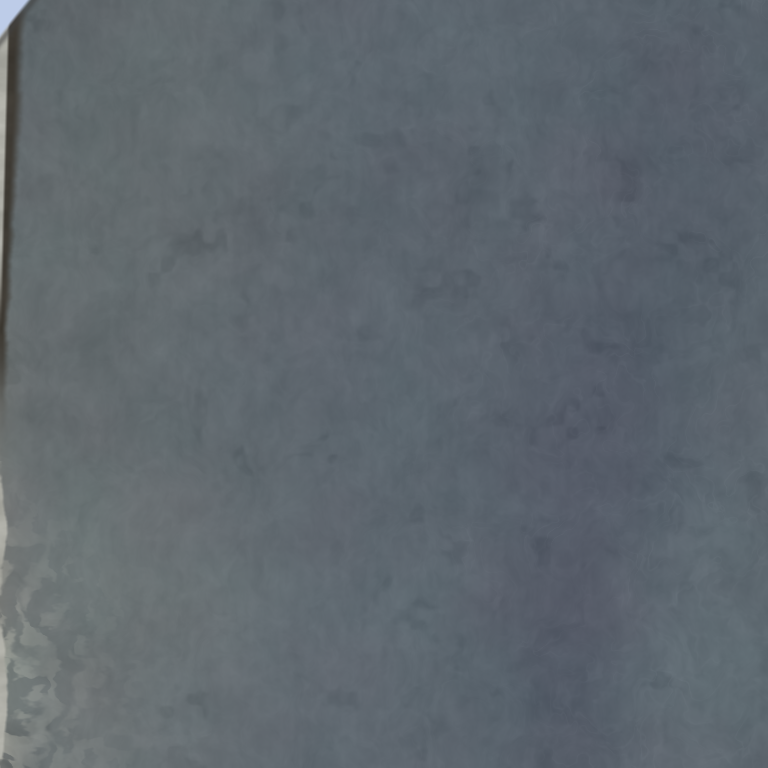
Give the GLSL for this texture, as a three.js fragment shader.

```glsl
// A worn slate-grey sheet: broad soft tonal drifts, cloudy mottling, faint
// smudges and curled fibres from warped value noise, plus a frayed left edge
// with a brown shadow, a pale rim and a clipped bluish corner.
varying vec2 vUv;

float hash(vec2 p) {
  vec3 q = fract(vec3(p.xyx) * 0.1031);
  q += dot(q, q.yzx + 33.33);
  return fract((q.x + q.y) * q.z);
}

float noise(vec2 p) {
  vec2 i = floor(p), f = fract(p);
  f = f * f * f * (f * (f * 6.0 - 15.0) + 10.0);
  return mix(mix(hash(i), hash(i + vec2(1, 0)), f.x),
             mix(hash(i + vec2(0, 1)), hash(i + vec2(1, 1)), f.x), f.y);
}

// Layered noise, centred on zero
float fbm(vec2 p) {
  float sum = 0.0, gain = 0.5;
  for (int i = 0; i < 4; i++) {
    sum += gain * (noise(p) - 0.5);
    p = mat2(1.6, 1.2, -1.2, 1.6) * p + 17.3;
    gain *= 0.55;
  }
  return sum;
}

// Soft elliptical patch, 1 at its centre
float patchAt(vec2 p, vec2 centre, vec2 size) {
  vec2 d = (p - centre) / size;
  return exp(-dot(d, d));
}

// Broad colour drifts across the sheet
vec3 slate(vec2 p) {
  vec2 q = p + 0.12 * vec2(fbm(p * 4.0), fbm(p * 4.0 + 31.0));
  vec3 warmLight = vec3(0.395, 0.425, 0.435);
  vec3 blueGrey = vec3(0.362, 0.398, 0.430);
  vec3 violetDark = vec3(0.322, 0.346, 0.398);
  vec3 tone = mix(warmLight, blueGrey, smoothstep(0.08, 0.55, q.x));
  float shade = patchAt(q, vec2(0.80, 0.42), vec2(0.15, 0.26))
              + 0.7 * patchAt(q, vec2(0.73, 0.10), vec2(0.10, 0.18))
              + 0.5 * patchAt(q, vec2(0.90, 0.85), vec2(0.22, 0.20));
  tone = mix(tone, violetDark, min(shade, 1.0) * 0.85);
  tone += vec3(0.020, 0.032, 0.025) * patchAt(q, vec2(0.93, 0.22), vec2(0.13, 0.22));
  tone += vec3(0.025, 0.022, 0.015) * patchAt(q, vec2(0.08, 0.13), vec2(0.15, 0.22));
  tone += 0.014 * patchAt(q, vec2(0.35, 0.10), vec2(0.25, 0.20));
  tone -= vec3(0.032, 0.030, 0.026) * patchAt(q, vec2(0.06, 0.97), vec2(0.14, 0.13));
  return tone;
}

// Mottling, smudges and fibres
vec3 grain(vec2 p) {
  vec2 warp = vec2(fbm(p * 14.0), fbm(p * 14.0 + 9.0));
  float clouds = fbm(p * 7.0 + warp);
  float mottle = fbm(p * 24.0 + 50.0);
  float speckle = fbm(p * vec2(85.0, 65.0) + 4.0 * warp);
  float smudge = smoothstep(0.66, 0.95, noise(p * 22.0 + 2.0 * warp + 70.0))
               * smoothstep(0.35, 0.7, noise(p * 55.0 + 12.0));

  // Thin curls along the noise contours, denser to the right
  float contour = abs(noise(p * vec2(58.0, 42.0) + 7.0 * warp + 5.0) - 0.5);
  float fibre = (1.0 - smoothstep(0.0, 0.17, contour)) * noise(p * 26.0 + 41.0);
  float fibreShare = mix(0.25, 1.0, smoothstep(0.4, 0.85, p.x));

  float light = 0.040 * clouds + 0.035 * mottle + 0.034 * speckle;
  light += 0.016 * fibreShare * (fibre - 0.2) - 0.028 * smudge;
  light += 0.008 * (noise(p * vec2(150.0, 24.0)) - 0.5);

  // Slow swing between teal and violet
  float hue = fbm(p * 9.0 + 90.0);
  return vec3(light) + vec3(-0.016, 0.010, 0.002) * hue;
}

void main() {
  vec2 p = vUv;
  vec3 color = slate(p) + grain(p);
  float fray = fbm(vec2(p.x * 20.0, p.y * 38.0));

  // Chalky scuffs near the lower left
  float scuffZone = exp(-p.x / 0.07) * smoothstep(0.42, 0.15, p.y);
  color += vec3(0.15, 0.14, 0.12) * scuffZone
         * smoothstep(0.45, 0.8, noise(p * vec2(75.0, 48.0) + 3.0 * fray));

  // Warm fade and brown shadow along the upper left edge
  float rim = 0.026 * (p.y - 0.56);
  float fromRim = p.x - max(rim, 0.0);
  color += vec3(0.030, 0.016, 0.0) * exp(-p.x / 0.025) * smoothstep(0.75, 0.45, p.y);
  float shadowWidth = mix(0.004, 0.018, smoothstep(0.45, 0.95, p.y)) + 0.010 * fray;
  float shadow = 1.0 - smoothstep(shadowWidth * 0.45, shadowWidth + 0.007, fromRim);
  shadow *= smoothstep(0.42, 0.58, p.y);
  color = mix(color, vec3(0.225, 0.205, 0.175) + 0.08 * fray, shadow * 0.9);

  // Pale rim: a wedge above, worn chips below
  float chips = 0.008 * patchAt(p, vec2(0.0, 0.31), vec2(1.0, 0.055))
              + 0.009 * patchAt(p, vec2(0.0, 0.10), vec2(1.0, 0.070));
  float paleWidth = max(rim, chips + 0.006 * fray * step(p.y, 0.4));
  float pale = 1.0 - smoothstep(-0.002, 0.003, p.x - paleWidth);
  pale *= smoothstep(0.0, 0.003, paleWidth);
  color = mix(color, vec3(0.67, 0.67, 0.64) + 0.15 * fray, pale);

  // Clipped corner with a dark lip
  float corner = p.x + 0.80 * (1.0 - p.y) - 0.038;
  color = mix(color, vec3(0.25, 0.25, 0.25), 0.55 * exp(-pow((corner - 0.006) / 0.006, 2.0)));
  color = mix(vec3(0.74, 0.80, 0.91), color, smoothstep(-0.004, 0.004, corner));

  gl_FragColor = vec4(color, 1.0);
}
```
